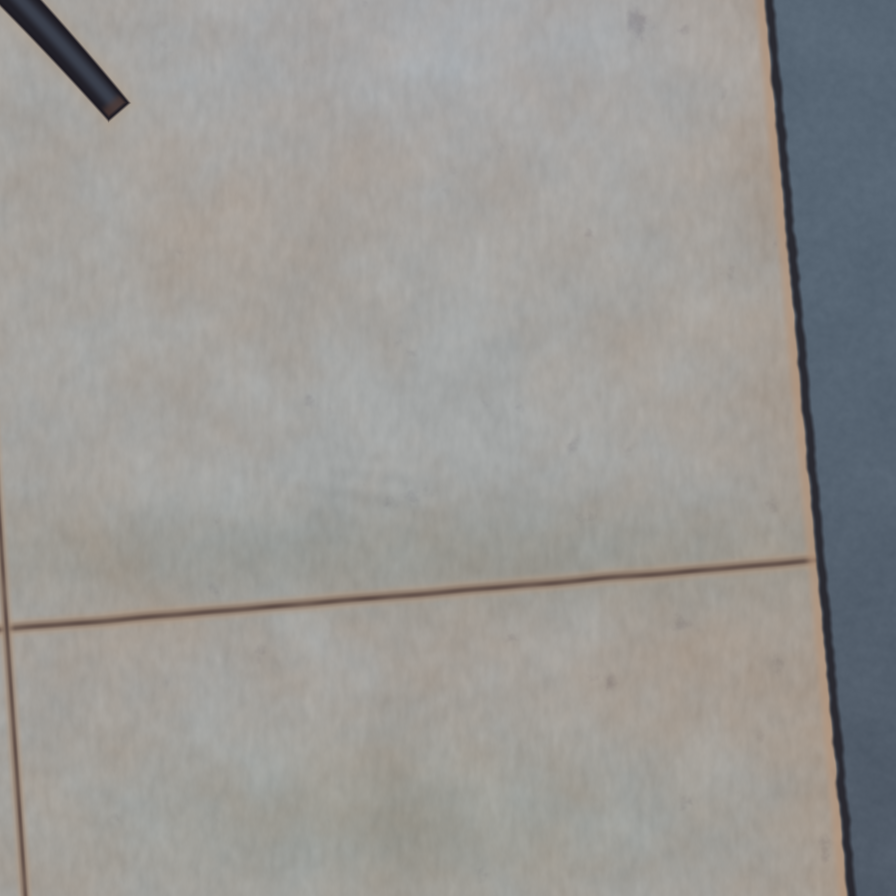
A three.js fragment shader for this texture:

```glsl
// Weathered stone floor tiles with brown joints, a slate strip on the right and a dark rod end.
varying vec2 vUv;

vec2 hashGradient(vec2 cell) {
  vec2 h = vec2(dot(cell, vec2(127.1, 311.7)), dot(cell, vec2(269.5, 183.3)));
  return 2.0 * fract(sin(h) * 43758.5) - 1.0;
}

float gradientNoise(vec2 p) {
  vec2 i = floor(p), f = fract(p);
  vec2 u = f * f * f * (f * (f * 6.0 - 15.0) + 10.0);
  float a = dot(hashGradient(i), f);
  float b = dot(hashGradient(i + vec2(1.0, 0.0)), f - vec2(1.0, 0.0));
  float c = dot(hashGradient(i + vec2(0.0, 1.0)), f - vec2(0.0, 1.0));
  float d = dot(hashGradient(i + 1.0), f - 1.0);
  return mix(mix(a, b, u.x), mix(c, d, u.x), u.y);
}

float fbm(vec2 p) {
  float sum = 0.0, amp = 0.5;
  for (int i = 0; i < 5; i++) {
    sum += amp * gradientNoise(p);
    p = mat2(1.6, 1.2, -1.2, 1.6) * p + 7.3;
    amp *= 0.5;
  }
  return sum;
}

// Signed distance to the line from a to b, positive on its left.
float lineSide(vec2 p, vec2 a, vec2 b) {
  vec2 d = normalize(b - a);
  return d.x * (p.y - a.y) - d.y * (p.x - a.x);
}

float band(float dist, float halfWidth, float soft) {
  return 1.0 - smoothstep(halfWidth - soft, halfWidth + soft, abs(dist));
}

float glow(vec2 p, vec2 center, vec2 radius) {
  vec2 q = (p - center) / radius;
  return exp(-dot(q, q));
}

vec3 tileColor(vec2 p, float edge) {
  vec3 cool = vec3(0.642, 0.65, 0.647);
  vec3 warm = vec3(0.648, 0.597, 0.548);
  float warmth = 0.34 + 0.75 * fbm(p * 5.0 + 2.0) + 0.7 * fbm(p * 15.0 + 11.0);
  warmth += 0.5 * glow(p, vec2(0.22, 0.72), vec2(0.05, 0.07));
  warmth += 0.4 * glow(p, vec2(0.74, 0.23), vec2(0.12, 0.08));
  warmth += 0.25 * glow(p, vec2(0.42, 0.76), vec2(0.14, 0.08));
  warmth += 0.55 * exp(-edge / 0.07);
  warmth -= 0.3 * glow(p, vec2(0.5, 0.52), vec2(0.25, 0.12));
  vec3 col = mix(cool, warm, clamp(warmth, 0.0, 1.0));

  // Pale, bluish light above; greenish shade along the lower joint.
  col += vec3(0.01, 0.02, 0.04) * glow(p, vec2(0.5, 1.0), vec2(0.4, 0.22));
  col -= vec3(0.055, 0.045, 0.05) * glow(p, vec2(0.5, 0.38), vec2(0.65, 0.06));
  col -= vec3(0.04, 0.03, 0.04) * glow(p, vec2(0.45, 0.08), vec2(0.35, 0.1));

  // Mottling, fine grain and sparse smudges.
  col += 0.075 * fbm(p * 10.0 + 31.0);
  col += 0.05 * fbm(p * vec2(85.0, 48.0));
  col += 0.02 * gradientNoise(p * vec2(120.0, 40.0));
  float smudge = smoothstep(0.2, 0.42, fbm(p * 19.0 + 53.0));
  col -= smudge * vec3(0.075, 0.08, 0.065);

  // Faint slanted scuffs.
  float scuff = sin((p.y + 0.16 * p.x) * 220.0 + 4.0 * gradientNoise(p * 15.0));
  return col + 0.012 * scuff * glow(p, vec2(0.42, 0.45), vec2(0.08, 0.04));
}

vec3 slateColor(vec2 p) {
  vec3 col = mix(vec3(0.315, 0.355, 0.405), vec3(0.345, 0.40, 0.455), smoothstep(0.0, 0.8, p.y));
  return col + 0.04 * fbm(p * 12.0) + 0.04 * fbm(p * 90.0);
}

// Soft, worn joint with a thin dark core that fades in and out along t.
vec3 addJoint(vec3 col, float dist, float halfWidth, float t) {
  vec3 rim = vec3(0.68, 0.585, 0.50);
  vec3 grout = vec3(0.50, 0.425, 0.375);
  vec3 core = vec3(0.35, 0.285, 0.265);
  float wear = 0.75 + 0.5 * gradientNoise(vec2(t * 28.0, 3.0));
  col = mix(col, rim, 0.5 * band(dist, halfWidth * 2.0, halfWidth));
  col = mix(col, grout, 0.85 * band(dist, halfWidth, halfWidth * 0.8));
  return mix(col, core, wear * band(dist + 0.0005, halfWidth * 0.45, halfWidth * 0.45));
}

vec3 addRod(vec3 col, vec2 p, vec2 top, vec2 tip) {
  vec2 axis = normalize(tip - top);
  float along = dot(p - tip, axis);
  float across = lineSide(p, top, tip) + 0.15 * along * along;
  float halfWidth = 0.0155 - 0.02 * along;
  float dist = max(abs(across) - halfWidth, along);
  vec3 rod = mix(vec3(0.13, 0.125, 0.155), vec3(0.23, 0.25, 0.30), band(across - 0.002, 0.007, 0.006));
  rod = mix(rod, vec3(0.31, 0.23, 0.21), 0.75 * band(along + 0.007, 0.007, 0.006));
  rod = mix(rod, vec3(0.11, 0.10, 0.13), band(dist + 0.001, 0.0025, 0.0025));
  col = mix(col, vec3(0.69, 0.61, 0.52), 0.5 * exp(-max(dist, 0.0) / 0.009));
  return mix(col, rod, 1.0 - smoothstep(-0.002, 0.002, dist));
}

void main() {
  vec2 p = vUv;
  float wobble = 0.003 * gradientNoise(vec2(p.y * 30.0, 4.0)) + 0.002 * gradientNoise(vec2(p.y * 75.0, 8.0));
  float edge = lineSide(p, vec2(0.9465, 0.0), vec2(0.854, 1.0));
  vec3 col = tileColor(p, max(edge, 0.0));

  // Joints between the tiles.
  float across = lineSide(p, vec2(0.01, 0.2985), vec2(0.901, 0.374));
  across += 0.002 * gradientNoise(vec2(p.x * 14.0, 9.0));
  col = addJoint(col, across, 0.0046, p.x);
  float lower = lineSide(p, vec2(0.028, 0.0), vec2(0.007, 0.3));
  float upper = lineSide(p, vec2(0.007, 0.3), vec2(-0.001, 0.42));
  col = addJoint(col, p.y < 0.3 ? lower : upper, 0.0036, p.y);

  // Warm tile rim, dark uneven gap and slate strip.
  col = mix(col, vec3(0.70, 0.575, 0.475), 0.65 * band(edge - 0.004, 0.006, 0.006));
  col = mix(col, slateColor(p), smoothstep(0.002, -0.002, edge + wobble * 0.5));
  float gapWidth = 0.0044 + 0.003 * gradientNoise(vec2(p.y * 38.0, 17.0));
  col = mix(col, vec3(0.15, 0.145, 0.17), 0.92 * band(edge + 0.0045 + wobble, gapWidth, 0.0032));

  col = addRod(col, p, vec2(0.026, 1.0), vec2(0.133, 0.875));
  gl_FragColor = vec4(clamp(col, 0.0, 1.0), 1.0);
}
```
